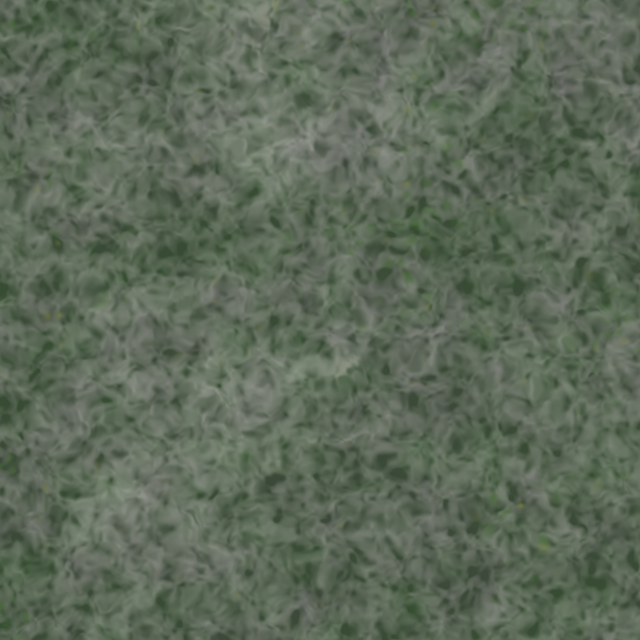
A WebGL 1 fragment shader for this texture:

```glsl
precision highp float;

// Aerial view of mossy scrubland: soft dark clumps over a pale, wispy ground.
// Gaussian cellular noise makes the clumps and sparse coloured tufts;
// warped value noise adds broad drifts, thin pale strands and fine grain.

uniform vec2 u_resolution;

const vec3 SHADE_GREEN = vec3(0.252, 0.315, 0.238);
const vec3 PALE_GREY   = vec3(0.498, 0.530, 0.480);
const vec3 LEAF_GREEN  = vec3(0.270, 0.430, 0.190);
const vec3 DRY_YELLOW  = vec3(0.490, 0.510, 0.230);
const vec3 BARE_SOIL   = vec3(0.620, 0.620, 0.560);

vec3 hash3(vec2 p, float seed) {
  vec3 q = fract(vec3(p.xyx + seed) * vec3(0.1031, 0.1030, 0.0973));
  q += dot(q, q.yxz + 33.33);
  return fract((q.xxy + q.yzz) * q.zyx);
}

float valueNoise(vec2 p, float seed) {
  vec2 cell = floor(p);
  vec2 f = fract(p);
  f = f * f * (3.0 - 2.0 * f);
  float bottom = mix(hash3(cell, seed).x, hash3(cell + vec2(1.0, 0.0), seed).x, f.x);
  float top = mix(hash3(cell + vec2(0.0, 1.0), seed).x, hash3(cell + 1.0, seed).x, f.x);
  return mix(bottom, top, f.y);
}

// Three octaves, each turned to hide the lattice.
float layeredNoise(vec2 p, float seed) {
  const mat2 turn = mat2(0.8, 0.6, -0.6, 0.8);
  float sum = 0.0;
  float weight = 0.55;
  for (int i = 0; i < 3; i++) {
    sum += weight * valueNoise(p, seed + float(i) * 7.0);
    p = turn * p * 2.07;
    weight *= 0.52;
  }
  return sum;
}

// Sum of soft blobs, one per cell; density is the share of occupied cells.
float blobs(vec2 p, float density, float sharpness, float seed) {
  vec2 cell = floor(p);
  float sum = 0.0;
  for (int y = -1; y <= 1; y++) {
    for (int x = -1; x <= 1; x++) {
      vec2 neighbour = cell + vec2(float(x), float(y));
      vec3 rnd = hash3(neighbour, seed);
      vec2 d = p - neighbour - rnd.xy;
      float present = step(rnd.z, density);
      float strength = 0.3 + rnd.z / density;
      sum += present * strength * exp(-sharpness * dot(d, d));
    }
  }
  return sum;
}

// Thin bright strands along the mid level of the noise.
float strands(vec2 p, float seed) {
  float ridge = 1.0 - abs(2.0 * layeredNoise(p, seed) - 1.0) * 1.5;
  return pow(clamp(ridge, 0.0, 1.0), 3.0);
}

vec2 warp(vec2 p, float scale, float amount) {
  vec2 shift = vec2(layeredNoise(p * scale, 11.0), layeredNoise(p * scale, 53.0));
  return p + amount * (shift - 0.5);
}

// Brightness of the ground: 0 is deep shade, 1 is pale litter.
float groundTone(vec2 p, float drift, float wisp) {
  float tone = 0.5;
  tone -= 0.40 * (blobs(p * 31.0, 1.0, 8.0, 3.0) - 0.314);
  tone -= 0.37 * (blobs(p * 58.0, 1.0, 8.0, 19.0) - 0.314);
  tone += 0.75 * (drift - 0.5);
  tone += 0.30 * (wisp - 0.4);
  tone += 0.34 * (valueNoise(p * 135.0, 71.0) - 0.5);
  return tone;
}

void main() {
  vec2 uv = gl_FragCoord.xy / min(u_resolution.x, u_resolution.y);
  vec2 p = warp(uv, 24.0, 0.028);

  // Ground
  float drift = layeredNoise(p * 5.0 + 2.0, 29.0);
  float wisp = strands(p * 11.0, 37.0);
  float tone = groundTone(p, drift, wisp);
  vec3 color = mix(SHADE_GREEN, PALE_GREY, clamp(tone, -0.1, 1.2));

  // Gentle shift between mossy green and dry grey
  float hue = layeredNoise(p * 17.0, 83.0) - 0.5;
  color += hue * vec3(-0.050, 0.020, -0.060);

  // Leafy tufts gathered in loose groups, with a few yellow ones
  float grove = smoothstep(0.42, 0.72, layeredNoise(uv * 6.0, 97.0));
  float leaf = blobs(p * 52.0, 0.22, 9.0, 41.0) * (0.15 + 0.75 * grove);
  color = mix(color, LEAF_GREEN, clamp(leaf, 0.0, 1.0) * 0.55);
  float dry = blobs(p * 64.0, 0.025, 9.0, 59.0) * (0.3 + 0.7 * grove);
  color = mix(color, DRY_YELLOW, clamp(dry, 0.0, 1.0) * 0.6);

  // Rare patches of bare soil, broken up by the ground tone
  float bare = blobs(warp(uv, 12.0, 0.09) * 9.0, 0.06, 16.0, 67.0);
  bare *= smoothstep(0.35, 1.0, tone);
  color = mix(color, BARE_SOIL, clamp(bare, 0.0, 1.0) * 0.6);

  gl_FragColor = vec4(color, 1.0);
}
```
